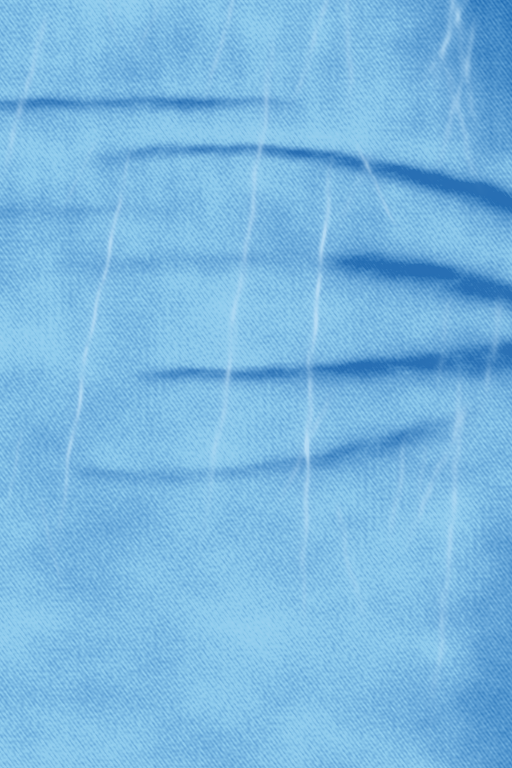
This texture is drawn by a Shadertoy shader. Its source:

```glsl
// Washed blue denim: a cloudy bleached ground crossed by ragged horizontal folds
// and thin pale creases running down, all overlaid with a fine diagonal twill.
// Folds and creases are curved bands; clouds and grain are gradient noise.

const vec3 DEEP_BLUE = vec3(0.13, 0.43, 0.71);
const vec3 MID_BLUE  = vec3(0.42, 0.67, 0.86);
const vec3 PALE_BLUE = vec3(0.56, 0.80, 0.93);
const vec3 BLEACHED  = vec3(0.74, 0.88, 0.97);
const vec3 DUSK_BLUE = vec3(0.22, 0.45, 0.69);
const float GROUND_TONE = 0.85;
const float CLOUD_DEPTH = 0.36;
const float TWILL_COUNT = 220.0;   // ribs per canvas height
const float TWILL_DEPTH = 0.12;
const float GRAIN_DEPTH = 0.22;
const int WHISKER_COUNT = 22;

// Folds: start x, end x, start y, slope; then bend, width, depth
const int FOLD_COUNT = 8;
const vec4 FOLD_PATH[FOLD_COUNT] = vec4[](
    vec4(-0.1, 0.40, 0.866, 0.005), vec4(0.13, 0.8, 0.800, 0.114), vec4(0.39, 0.8, 0.660, 0.055),
    vec4(0.15, 0.85, 0.513, -0.02), vec4(0.06, 0.66, 0.391, -0.123), vec4(0.05, 0.48, 0.655, 0.03),
    vec4(-0.1, 0.28, 0.725, 0.0), vec4(0.07, 0.23, 0.794, 0.0));
const vec3 FOLD_SHAPE[FOLD_COUNT] = vec3[](
    vec3(0.0, 0.007, 0.95), vec3(-0.426, 0.007, 0.85), vec3(-0.74, 0.009, 0.75),
    vec3(0.15, 0.009, 0.74), vec3(0.449, 0.009, 0.42), vec3(0.0, 0.012, 0.24),
    vec3(0.0, 0.011, 0.22), vec3(0.0, 0.012, 0.60));

// Creases: top point, bottom point; then bow, width, strength
const int CREASE_COUNT = 6;
const vec4 CREASE_PATH[CREASE_COUNT] = vec4[](
    vec4(0.178, 0.83, 0.070, 0.25), vec4(0.362, 1.00, 0.255, 0.25), vec4(0.436, 0.83, 0.396, 0.14),
    vec4(0.600, 0.55, 0.555, 0.02), vec4(0.065, 1.00, -0.01, 0.74), vec4(0.465, 0.82, 0.530, 0.69));
const vec3 CREASE_SHAPE[CREASE_COUNT] = vec3[](
    vec3(-0.010, 0.0032, 0.50), vec3(0.004, 0.0042, 0.42), vec3(-0.012, 0.0034, 0.62),
    vec3(0.008, 0.0050, 0.34), vec3(0.004, 0.0040, 0.38), vec3(-0.006, 0.0030, 0.38));

float hash(vec2 cell) { return fract(sin(dot(cell, vec2(127.1, 311.7))) * 43758.5); }

vec2 hashGradient(vec2 cell) {
    float angle = 6.2832 * hash(cell);
    return vec2(cos(angle), sin(angle));
}

float gradientNoise(vec2 p) {
    vec2 i = floor(p), f = p - i, e = vec2(1.0, 0.0);
    vec2 u = f * f * f * (f * (f * 6.0 - 15.0) + 10.0);
    float low = mix(dot(hashGradient(i), f), dot(hashGradient(i + e), f - e), u.x);
    float high = mix(dot(hashGradient(i + e.yx), f - e.yx),
                     dot(hashGradient(i + 1.0), f - 1.0), u.x);
    return mix(low, high, u.y);
}

float cloudNoise(vec2 p) {
    float sum = 0.0, weight = 0.6;
    for (int i = 0; i < 5; i++, weight *= 0.6) {
        sum += weight * gradientNoise(p);
        p = mat2(1.6, 1.1, -1.1, 1.6) * p + 7.3;
    }
    return sum;
}

// Shadow in x, lit upper lip in y
vec2 foldShade(vec2 p, vec4 path, vec3 shape) {
    float t = p.x - path.x;
    float ridge = path.z + t * (path.w + shape.x * t);
    float d = p.y - ridge + 0.008 * cloudNoise(p * vec2(10.0, 16.0) + path.z * 40.0);
    float width = shape.y * (0.75 + 0.8 * smoothstep(0.3, 0.7, p.x));
    float reach = smoothstep(path.x, path.x + 0.09, p.x) * (1.0 - smoothstep(path.y - 0.15, path.y, p.x));
    reach *= mix(0.55, 1.1, smoothstep(0.2, 0.6, p.x));
    float side = d / (width * (d > 0.0 ? 0.9 : 1.7));
    float core = exp(-side * side) * (0.85 + 1.1 * cloudNoise(p * vec2(14.0, 40.0)));
    float lip = (d - 3.5 * width) / (2.0 * width);
    return shape.z * reach * vec2(core + 0.24 * exp(-abs(d) / (3.5 * width)), exp(-lip * lip));
}

float creaseLight(vec2 p, vec4 path, vec3 shape) {
    float t = (path.y - p.y) / (path.y - path.w);
    float x = mix(path.x, path.z, t) + shape.x * 4.0 * t * (1.0 - t);
    x += 0.007 * gradientNoise(vec2(p.y * 16.0, path.x * 50.0));
    float d = abs(p.x - x) / shape.y;
    float reach = smoothstep(0.0, 0.2, t) * (1.0 - smoothstep(0.65, 1.0, t));
    float wear = 0.8 + 1.2 * gradientNoise(p * vec2(110.0, 30.0));
    return shape.z * reach * (wear * exp(-d * d) + 0.26 * exp(-d * 0.32));
}

void mainImage(out vec4 fragColor, in vec2 fragCoord) {
    vec2 p = fragCoord / iResolution.y;

    // Bleached ground, darker toward the right-hand corners
    float tone = GROUND_TONE + CLOUD_DEPTH * cloudNoise(p * vec2(5.0, 8.0) + 3.0);
    tone += 0.14 * gradientNoise(p * vec2(38.0, 8.0)) * smoothstep(0.3, 0.9, p.y);
    tone -= 0.62 * (1.0 - smoothstep(0.0, 0.27, distance(p, vec2(0.67, 1.0))));
    tone -= 0.40 * smoothstep(0.53, 0.70, p.x + 0.12 * cloudNoise(p * 6.0)) * (1.0 - smoothstep(0.2, 0.5, p.y));

    vec2 shade = vec2(0.0);
    for (int i = 0; i < FOLD_COUNT; i++) shade += foldShade(p, FOLD_PATH[i], FOLD_SHAPE[i]);
    tone += 0.14 * shade.y - shade.x;

    // Twill ribs broken into short stitches, and thread grain
    vec2 weave = vec2(dot(p, vec2(0.8, 0.6)), dot(p, vec2(0.6, -0.8))) * TWILL_COUNT;
    float stitch = 0.8 + gradientNoise(weave * vec2(1.0, 0.4));
    float visible = 1.0 - smoothstep(0.5, 0.8, TWILL_COUNT / iResolution.y);
    tone += TWILL_DEPTH * visible * stitch * sin(6.2832 * weave.x);
    tone += GRAIN_DEPTH * gradientNoise(p * vec2(190.0, 250.0));

    // Main creases, then faint scattered whiskers
    float bleach = 0.0;
    for (int i = 0; i < CREASE_COUNT; i++) bleach += creaseLight(p, CREASE_PATH[i], CREASE_SHAPE[i]);
    for (int i = 0; i < WHISKER_COUNT; i++) {
        vec3 r = vec3(hash(vec2(i, 1)), hash(vec2(i, 2)), hash(vec2(i, 3)));
        vec2 top = vec2(0.7 * r.x, 1.08 - 0.75 * r.y * r.y);
        vec2 run = (0.08 + 0.16 * r.z) * vec2(0.9 * fract(r.y * 7.0) - 0.55, -1.0);
        bleach += creaseLight(p, vec4(top, top + run), vec3(0.012 * (r.z - 0.5), 0.0025 + 0.003 * r.x, 0.12 + 0.16 * r.z));
    }

    // Dye colours from deep to pale
    vec3 color = mix(DEEP_BLUE, MID_BLUE, clamp(tone / 0.66, 0.0, 1.0));
    color = mix(color, PALE_BLUE, clamp((tone - 0.66) / 0.3, 0.0, 1.0));
    color = mix(color, BLEACHED, clamp((tone - 0.96) * 0.9, 0.0, 0.5));
    color = mix(color, DUSK_BLUE, 0.3 * clamp(shade.x, 0.0, 1.0));
    fragColor = vec4(mix(color, BLEACHED, clamp(bleach, 0.0, 0.85)), 1.0);
}
```
